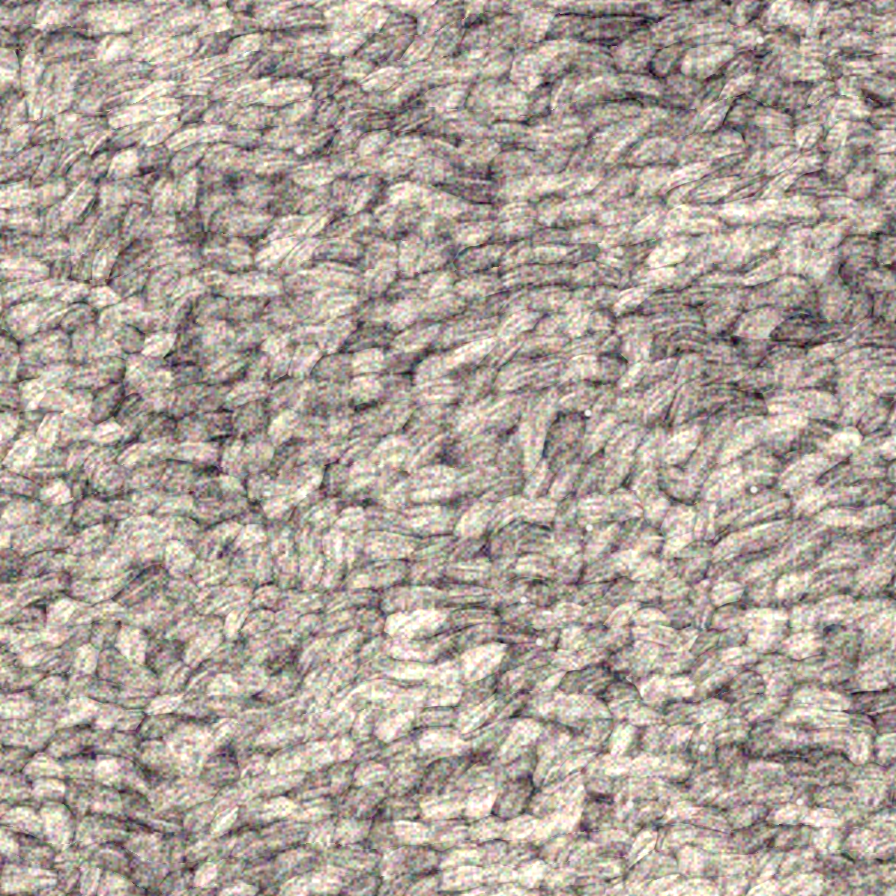
Reproduce this texture procedurally as a Shadertoy shader.

```glsl
float hash(vec2 p) {
    return fract(sin(dot(p, vec2(127.1, 311.7))) * 43758.5453);
}

float noise(vec2 p) {
    vec2 i = floor(p), f = fract(p);
    f = f * f * (3.0 - 2.0 * f);
    return mix(mix(hash(i), hash(i + vec2(1, 0)), f.x),
               mix(hash(i + vec2(0, 1)), hash(i + vec2(1, 1)), f.x), f.y);
}

// Returns height, yarn tone and fibre streak of the softly blended stitches
vec3 knit(vec2 p) {
    vec2 cell = floor(p);
    float top = -1.0, total = 0.0;
    vec2 blend = vec2(0.0);
    for (int y = -1; y <= 1; y++)
    for (int x = -1; x <= 1; x++) {
        vec2 id = cell + vec2(x, y);
        vec2 jitter = vec2(hash(id), hash(id + 37.3)) - 0.5;
        vec2 q = p - id - 0.5 - 0.5 * jitter;
        float angle = 0.5 + 1.3 * (hash(id + 71.9) - 0.5);
        float c = cos(angle), s = sin(angle);
        q = vec2(c * q.x + s * q.y, c * q.y - s * q.x);
        q.y += 0.25 * q.x * q.x;

        vec2 radius = vec2(0.74, 0.4 + 0.14 * hash(id + 13.7));
        float height = 1.0 - dot(q / radius, q / radius);
        float streak = noise(q * vec2(1.6, 7.5) + 50.0 * hash(id + 5.1));
        float weight = exp(9.0 * max(height, -3.0));
        blend += weight * vec2(hash(id + 91.7), streak);
        total += weight;
        top = max(top, height);
    }
    return vec3(top, blend / total);
}

void mainImage(out vec4 fragColor, in vec2 fragCoord) {
    vec2 uv = fragCoord / iResolution.y;

    // Uneven rows of stitches
    vec2 warp = vec2(noise(uv * 5.0), noise(uv * 5.0 + 19.0)) - 0.5;
    vec2 wobble = vec2(noise(uv * 17.0 + 8.0), noise(uv * 17.0 + 43.0)) - 0.5;
    vec2 p = uv * vec2(29.0, 33.0) + 1.6 * warp + 0.7 * wobble;
    p.x += 0.4 * noise(vec2(floor(p.y) * 0.37, 3.0));
    vec3 stitch = knit(p);

    // Light from relief, yarn, fibres and broad patches
    float light = 0.5 + 0.42 * (smoothstep(-0.35, 0.7, stitch.x) - 0.75);
    light += 0.42 * (stitch.y - 0.5) + 0.5 * (stitch.z - 0.5);
    light += 0.26 * (noise(uv * vec2(5.0, 8.0) + 61.0) - 0.5);

    // Fine grain in brightness and in each channel
    vec2 g = uv * 300.0;
    light += 0.42 * (noise(g) - 0.5);
    vec3 tint = vec3(noise(g * 0.8 + 401.0), noise(g * 0.8 + 809.0), noise(g * 0.8 + 1213.0)) - 0.5;

    vec3 color = vec3(0.36, 0.32, 0.33) + vec3(0.66, 0.65, 0.56) * light + 0.23 * tint;

    // Sparse bright flecks
    vec2 fleckCell = floor(uv * 16.0);
    vec2 fleckSpot = 0.2 + 0.6 * vec2(hash(fleckCell + 7.0), hash(fleckCell + 29.0));
    float fleck = 1.0 - smoothstep(0.03, 0.09, length(fract(uv * 16.0) - fleckSpot));
    color = mix(color, vec3(0.97, 0.96, 0.95), fleck * step(0.965, hash(fleckCell + 3.0)));

    fragColor = vec4(clamp(color, 0.0, 1.0), 1.0);
}
```
